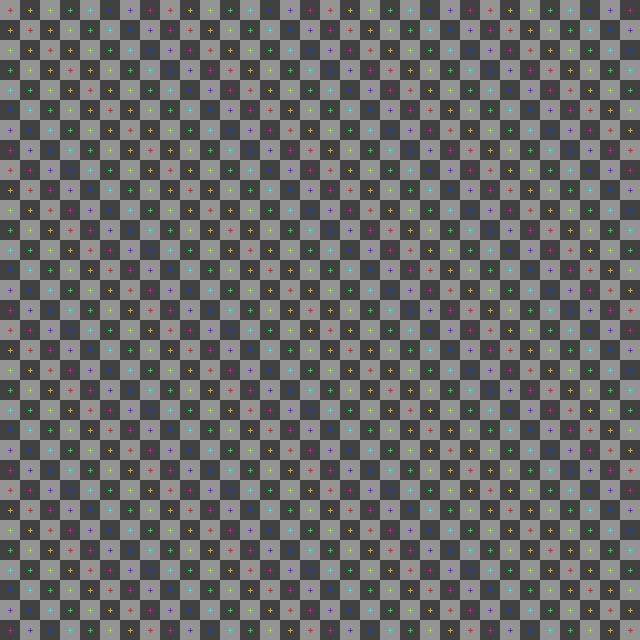
This pattern is drawn by a Shadertoy shader. Its source:

```glsl
// Grey checkerboard with a small plus in every square, hues stepping away from the diagonal.

const float CELLS = 32.0;
const float HUE_STEPS = 8.0;
const float ARM_LENGTH = 0.112;      // half length of a plus, in cells
const float ARM_WIDTH = 0.0225;      // half width of a plus, in cells
const vec2 PLUS_CENTER = vec2(0.521);
const vec3 DARK_GREY = vec3(0.25);
const vec3 LIGHT_GREY = vec3(0.584);

// Smoothed square wave: +1 on even cells, -1 on odd cells
vec2 squareWave(vec2 p, vec2 pixel) {
    vec2 edgeDistance = abs(mod(p - 0.5, 2.0) - 1.0) - 0.5;
    return clamp(2.0 * edgeDistance / pixel, -1.0, 1.0);
}

// Share of a pixel covered by a centered box
float boxCoverage(vec2 p, vec2 halfSize, vec2 pixel) {
    vec2 low = max(p - 0.5 * pixel, -halfSize);
    vec2 high = min(p + 0.5 * pixel, halfSize);
    vec2 overlap = max(high - low, 0.0) / pixel;
    return overlap.x * overlap.y;
}

// Union of a horizontal and a vertical bar
float plusCoverage(vec2 p, float armLength, float armWidth, vec2 pixel) {
    float across = boxCoverage(p, vec2(armLength, armWidth), pixel);
    float down = boxCoverage(p, vec2(armWidth, armLength), pixel);
    float shared = boxCoverage(p, vec2(armWidth), pixel);
    return across + down - shared;
}

// Fully saturated colour wheel
vec3 hueColor(float hue) {
    vec3 wheel = mod(hue * 6.0 + vec3(0.0, 4.0, 2.0), 6.0);
    return clamp(abs(wheel - 3.0) - 1.0, 0.0, 1.0);
}

void mainImage(out vec4 fragColor, in vec2 fragCoord) {
    // Grid counted from the top left
    vec2 uv = fragCoord / iResolution.xy;
    vec2 grid = vec2(uv.x, 1.0 - uv.y) * CELLS;
    vec2 pixel = CELLS / iResolution.xy;
    vec2 cell = floor(grid);

    // Checkerboard
    vec2 wave = squareWave(grid, pixel);
    vec3 color = mix(DARK_GREY, LIGHT_GREY, 0.5 + 0.5 * wave.x * wave.y);

    // Plus signs, coloured by distance from the diagonal
    float hue = mod(abs(cell.x - cell.y), HUE_STEPS) / HUE_STEPS;
    float plus = plusCoverage(grid - cell - PLUS_CENTER, ARM_LENGTH, ARM_WIDTH, pixel);
    color = mix(color, hueColor(hue), plus);

    fragColor = vec4(color, 1.0);
}
```
